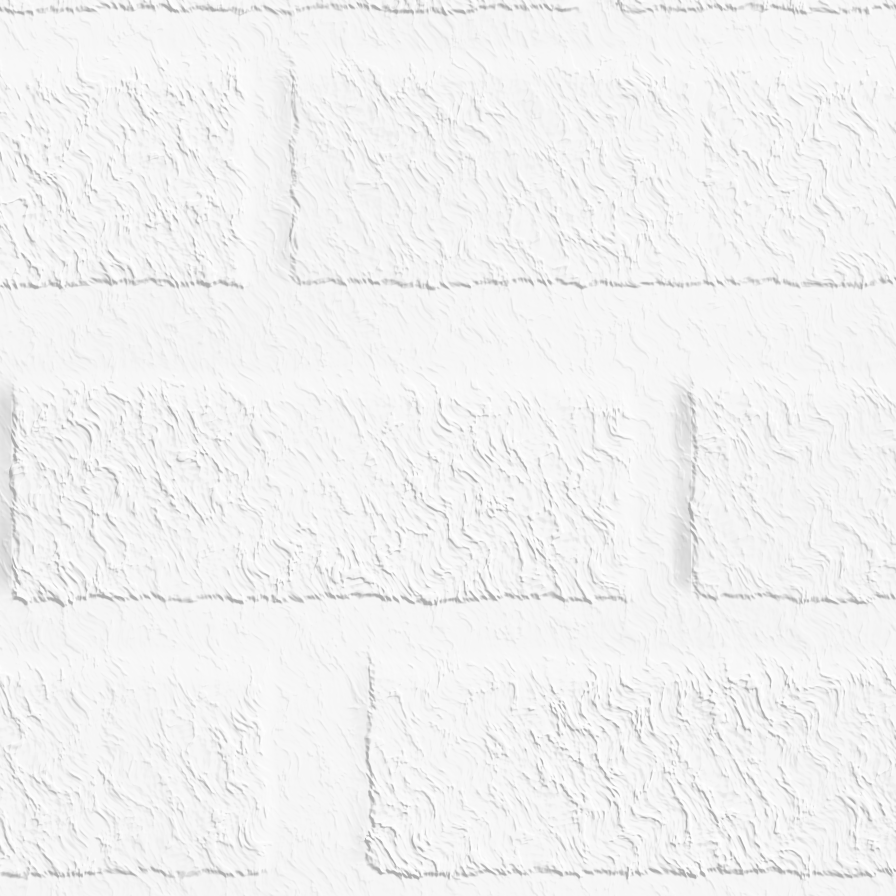
This texture is drawn by a Shadertoy shader. Its source:

```glsl
// White painted brick wall with flaking, chipped relief lit from the upper right.

#define ROW_PITCH 0.3213
#define BRICK_PITCH 0.758
#define FIRST_BED 0.023
#define EDGE_DEPTH 1.8
#define FLAKE_DEPTH 0.95
#define GRAIN_DEPTH 2.2
#define MORTAR_ROUGHNESS 0.22
#define LIGHT_STEP vec2(0.0015, 0.0016)
#define PAINT vec3(0.965)
#define CREVICE vec3(0.74)
#define HIGHLIGHT vec3(0.992)

float hash(vec2 p) {
    return fract(sin(dot(p, vec2(127.1, 311.7))) * 43758.5);
}

// Cellular noise: distance to the nearest jittered point
float cells(vec2 p) {
    vec2 id = floor(p);
    float nearest = 4.0;
    for (int j = -1; j <= 1; j++)
    for (int i = -1; i <= 1; i++) {
        vec2 cell = id + vec2(i, j);
        vec2 d = cell + vec2(hash(cell), hash(cell + 57.3)) - p;
        nearest = min(nearest, dot(d, d));
    }
    return sqrt(nearest);
}

// Layered, leaning, vertically stretched grain
float grain(vec2 p) {
    p += 0.005 * vec2(sin(p.y * 83.0 + 3.0 * sin(p.x * 31.0)),
                      sin(p.x * 67.0 + 2.0 * sin(p.y * 43.0)));
    p.x += 0.35 * p.y;
    return 0.5 * cells(p * vec2(55.0, 30.0))
         + 0.3 * cells(p * vec2(115.0, 65.0) + 7.0)
         + 0.2 * cells(p * vec2(210.0, 140.0) + 19.0);
}

// Brick layout: local position from the lower left corner, size and id
void layBricks(vec2 p, out vec2 local, out vec2 size, out vec2 id) {
    float row = floor((p.y - FIRST_BED + 0.025) / ROW_PITCH);
    float bed = FIRST_BED + row * ROW_PITCH - 0.0175 * sin(row * 2.0944);
    float start = 0.41 - 0.0425 * row + 0.4035 * mod(row, 2.0);
    float column = floor((p.x - start) / BRICK_PITCH);
    float joint = 0.1 / (1.0 + 0.75 * max(row, 0.0));
    local = vec2(p.x - start - column * BRICK_PITCH, p.y - bed);
    size = vec2(BRICK_PITCH - joint, 0.254 + 0.007 * row);
    id = vec2(column, row);
}

float wallHeight(vec2 p) {
    float n = grain(p);
    vec2 local, size, id;
    vec2 wobble = 0.0025 * vec2(sin(p.y * 47.0 + sin(p.y * 90.0)),
                                sin(p.x * 29.0 + sin(p.x * 71.0)));
    layBricks(p + wobble, local, size, id);

    // Crisp rounded lower left lip, soft upper and right shoulders
    float lip = 0.02 - length(max(0.02 - local, 0.0));
    lip = smoothstep(0.0, 0.007, lip + (n - 0.45) * 0.012);
    vec2 shoulder = smoothstep(vec2(0.0), vec2(0.022, 0.04), size - local);
    float brick = lip * shoulder.x * shoulder.y;

    // Shallow painted-over seam in alternate rows
    float seam = exp(-pow((local.x - 0.46 + (n - 0.45) * 0.04) / 0.009, 2.0));
    seam *= (1.0 - mod(id.y, 2.0)) * 0.22;

    // Wear differs between bricks and in patches over each face
    float patches = 1.0 - smoothstep(0.2, 0.85, cells(p * 5.5 + 3.0));
    float wear = (0.5 + 0.5 * hash(id + 4.0)) * (0.45 + 0.8 * patches);
    float roughness = mix(MORTAR_ROUGHNESS, wear, brick);
    float flakes = smoothstep(0.5, 0.62, n);
    return EDGE_DEPTH * brick * (1.0 - seam)
         + roughness * (FLAKE_DEPTH * flakes + GRAIN_DEPTH * n);
}

// Soft shade in the upright joint beside a brick's left edge
float jointShade(vec2 p) {
    vec2 local, size, id;
    layBricks(p, local, size, id);
    float nearEdge = smoothstep(BRICK_PITCH - 0.027, BRICK_PITCH - 0.008, local.x);
    float along = smoothstep(0.0, 0.03, local.y)
                * (1.0 - smoothstep(size.y - 0.05, size.y, local.y));
    float strength = mix(0.15, 0.45, mod(id.y, 2.0));
    return nearEdge * along * strength * (0.75 + 0.25 * sin(p.y * 37.0));
}

vec3 paintedWall(vec2 p) {
    float slope = wallHeight(p + LIGHT_STEP) - wallHeight(p);
    float tone = 0.03 * sin(p.x * 7.0 + 2.0 * sin(p.y * 5.0));
    float shade = slope + jointShade(p) + tone;
    vec3 color = mix(PAINT, CREVICE, clamp(shade, 0.0, 1.25));
    return mix(color, HIGHLIGHT, clamp(-shade * 1.5, 0.0, 1.0));
}

void mainImage(out vec4 fragColor, in vec2 fragCoord) {
    // Four samples per pixel smooth the fine relief
    vec3 color = vec3(0.0);
    for (int j = 0; j < 2; j++)
    for (int i = 0; i < 2; i++) {
        vec2 offset = vec2(i, j) * 0.5 - 0.25;
        color += paintedWall((fragCoord + offset) / iResolution.y);
    }
    fragColor = vec4(color * 0.25, 1.0);
}
```
